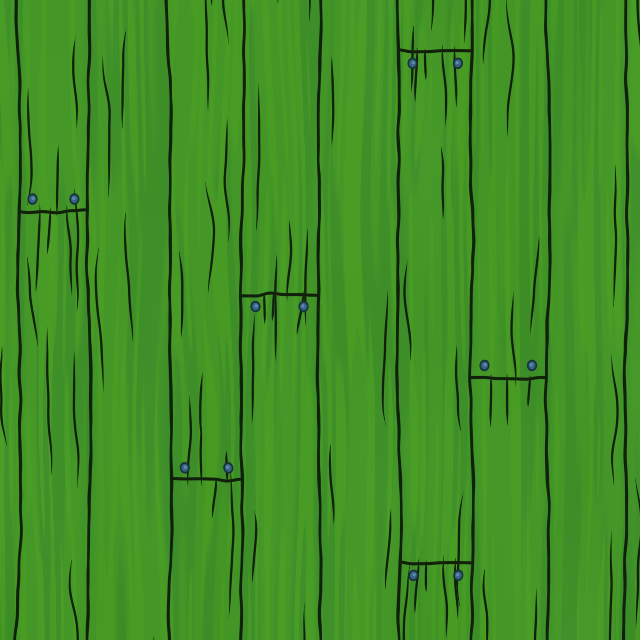
Reproduce this texture procedurally as a three.js fragment shader.

```glsl
varying vec2 vUv;

const float PLANK_WIDTH = 0.1188;
const float FIRST_SEAM = 0.025;
const float SOFT = 0.0010;

const vec3 GREEN = vec3(0.268, 0.590, 0.150);
const vec3 LIGHT_GREEN = vec3(0.292, 0.622, 0.138);
const vec3 DEEP_GREEN = vec3(0.245, 0.560, 0.160);
const vec3 SHADE_GREEN = vec3(0.200, 0.545, 0.165);
const vec3 INK = vec3(0.065, 0.125, 0.040);
const vec3 NAIL_RIM = vec3(0.090, 0.190, 0.230);
const vec3 NAIL_BLUE = vec3(0.210, 0.390, 0.500);
const vec3 NAIL_SHINE = vec3(0.360, 0.540, 0.680);

float hash(vec2 p) {
  vec3 q = fract(p.xyx * vec3(0.1031, 0.1030, 0.0973));
  q += dot(q, q.yzx + 33.33);
  return fract((q.x + q.y) * q.z);
}

float noise(vec2 p) {
  vec2 i = floor(p);
  vec2 f = fract(p);
  f = f * f * (3.0 - 2.0 * f);
  float low = mix(hash(i), hash(i + vec2(1.0, 0.0)), f.x);
  float high = mix(hash(i + vec2(0.0, 1.0)), hash(i + vec2(1.0, 1.0)), f.x);
  return mix(low, high, f.y);
}

float fill(float dist) {
  return 1.0 - smoothstep(-SOFT, SOFT, dist);
}

// Wavering edge of plank number id at height y
float seamX(float id, float y) {
  float shift = 0.010 * (hash(vec2(id, 71.0)) - 0.5);
  float bend = 0.009 * (noise(vec2(id * 17.0, y * 5.0)) - 0.5);
  float shake = 0.003 * (noise(vec2(id * 29.0, y * 24.0)) - 0.5);
  return FIRST_SEAM + id * PLANK_WIDTH + shift + bend + shake;
}

// Tapered stroke: x is the offset across, u runs 0 to 1 along it
float stroke(float x, float u, float halfWidth) {
  float taper = sqrt(clamp(5.0 * u * (1.0 - u), 0.0, 1.0));
  return fill(abs(x) - mix(-SOFT, halfWidth, taper));
}

// Scattered long cracks, one per lane and cell
float cracks(float id, float t, float y, float width) {
  float lane = floor(t * 3.0);
  float key = id * 3.0 + lane + 40.0;
  float row = y / 0.29 + hash(vec2(key, 5.0));
  vec2 cell = vec2(key, floor(row));
  float size = mix(0.32, 0.92, hash(cell + 11.3));
  float start = (1.0 - size) * hash(cell + 23.7);
  float center = 0.5 + 0.35 * (hash(cell + 37.1) - 0.5);
  float wave = 0.016 * (noise(vec2(key * 7.0, y * 11.0)) - 0.5);
  float x = (fract(t * 3.0) - center) * width / 3.0 - wave;
  float present = step(hash(cell + 51.9), 0.54);
  return present * stroke(x, (fract(row) - start) / size, 0.0018);
}

// Short splits running out from a plank end
float splits(float id, float t, float y, float width) {
  float ink = 0.0;
  for (int k = 0; k < 4; k++) {
    vec2 key = vec2(id + 9.0, float(k) + 60.0);
    float side = hash(key + 3.0) < 0.5 ? -1.0 : 1.0;
    float size = mix(0.035, 0.14, hash(key + 8.0));
    float center = 0.27 + 0.17 * float(k) + 0.08 * (hash(key) - 0.5);
    float wave = 0.012 * (noise(vec2(key.y * 5.0 + id, y * 14.0)) - 0.5);
    float u = 0.1 + 0.9 * y * side / size;
    ink = max(ink, stroke((t - center) * width - wave, u, 0.0018));
  }
  return ink;
}

// Streaked paint with soft vertical brush marks
vec3 grain(vec2 p, float id) {
  float sway = 0.018 * noise(vec2(p.x * 9.0 + id * 5.0, p.y * 3.0));
  float x = p.x + sway;
  float broad = noise(vec2(x * 65.0 + id * 13.0, p.y * 2.2));
  float fine = noise(vec2(x * 150.0 + id * 31.0, p.y * 3.5));
  vec3 color = mix(GREEN, DEEP_GREEN, smoothstep(0.48, 0.62, broad));
  color = mix(color, LIGHT_GREEN, 0.75 * smoothstep(0.54, 0.68, fine));
  return color + 0.016 * (noise(p * vec2(12.0, 4.0)) - 0.5);
}

void main() {
  vec2 p = vUv;

  // Plank under this point
  float id = floor((p.x - FIRST_SEAM) / PLANK_WIDTH);
  if (p.x < seamX(id, p.y)) id -= 1.0;
  if (p.x > seamX(id + 1.0, p.y)) id += 1.0;
  float left = seamX(id, p.y);
  float right = seamX(id + 1.0, p.y);
  float width = right - left;
  float t = (p.x - left) / width;

  vec3 color = grain(p, id);
  float shade = 1.0 - smoothstep(0.004, 0.014, min(p.x - left, right - p.x));
  color = mix(color, SHADE_GREEN, 0.45 * shade * noise(vec2(id * 9.0, p.y * 4.0)));

  // Seams and cracks
  float seamHalf = 0.0019 + 0.0009 * noise(vec2(id * 3.0, p.y * 40.0));
  float ink = fill(min(p.x - left, right - p.x) - seamHalf);
  ink = max(ink, cracks(id, t, p.y, width));

  // Plank ends with splits and a pair of nails
  float hasJoint = step(abs(id - 3.5), 4.0) * step(0.5, abs(mod(id, 3.0) - 1.0));
  float jointY = fract(0.67 + 0.29 * id);
  float y = mod(p.y - jointY + 0.4, 0.8) - 0.4;
  float bow = 0.005 * (noise(vec2(p.x * 45.0, id)) - 0.5);
  float joint = max(fill(abs(y - bow) - 0.0024), splits(id, t, y, width));
  color = mix(color, INK, max(ink, hasJoint * joint));

  float nailSide = mod(id, 2.0) < 0.5 ? 1.0 : -1.0;
  vec2 nail = vec2((0.5 - abs(t - 0.5) - 0.19) * width, y - 0.019 * nailSide);
  float radius = length(nail * vec2(1.08, 0.95));
  color = mix(color, NAIL_RIM, hasJoint * fill(radius - 0.0085));
  color = mix(color, NAIL_BLUE, hasJoint * fill(radius - 0.0058));
  color = mix(color, NAIL_SHINE, hasJoint * fill(length(nail - 0.001) - 0.0026));

  gl_FragColor = vec4(color, 1.0);
}
```
